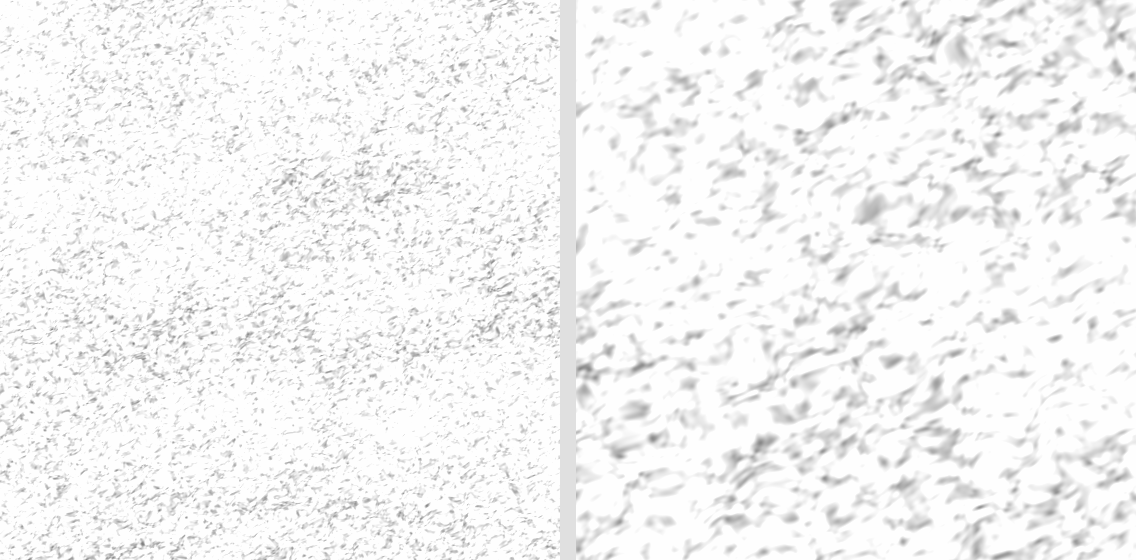
Left, the full canvas; right, a detail of the centre.
Give the GLSL for this texture, as a WebGL 1 fragment shader.

```glsl
precision highp float;

// Pale grey flecks scattered over white, like grain on rough paper.
// Two octaves of stretched, tilted value noise are cut by a threshold;
// broad soft noise makes the flecks gather in drifting patches.

uniform vec2 u_resolution;

float hash(vec2 p) {
    vec3 q = fract(vec3(p.xyx) * 0.1031);
    q += dot(q, q.yzx + 33.33);
    return fract((q.x + q.y) * q.z);
}

float valueNoise(vec2 p) {
    vec2 cell = floor(p);
    vec2 f = fract(p);
    vec2 w = f * f * (3.0 - 2.0 * f);
    float low = mix(hash(cell), hash(cell + vec2(1.0, 0.0)), w.x);
    float high = mix(hash(cell + vec2(0.0, 1.0)), hash(cell + vec2(1.0, 1.0)), w.x);
    return mix(low, high, w.y);
}

vec2 rotate(vec2 p, float angle) {
    float c = cos(angle);
    float s = sin(angle);
    return vec2(c * p.x + s * p.y, c * p.y - s * p.x);
}

// Bent coordinates keep the noise lattice from showing.
vec2 warp(vec2 p) {
    vec2 bend = vec2(valueNoise(p * 45.0 + 7.0), valueNoise(p * 45.0 + 91.0));
    return p + 0.009 * (bend - 0.5);
}

float grain(vec2 p) {
    vec2 q = warp(p);
    float coarse = valueNoise(rotate(q, 0.38) * vec2(118.0, 192.0) + 300.0);
    float fine = valueNoise(rotate(q, 0.52) * vec2(225.0, 330.0) + 700.0);
    return 0.6 * coarse + 0.4 * fine;
}

// Signed patchiness: positive where flecks crowd together.
float density(vec2 p) {
    vec2 q = rotate(p, 0.3);
    float broad = valueNoise(q * vec2(4.0, 7.0) + 40.0);
    float patches = valueNoise(q * vec2(13.0, 22.0) + 160.0);
    return 0.16 * (broad - 0.5) + 0.15 * (patches - 0.5) - 0.05 * (p.y - 0.5);
}

void main() {
    vec2 p = gl_FragCoord.xy / min(u_resolution.x, u_resolution.y);

    // Ink deepens gradually from the fleck edge to its core.
    float ink = max(grain(p) + density(p) - 0.568, 0.0);
    float shade = 0.995 - 0.7 * ink - 0.6 * ink * ink;

    gl_FragColor = vec4(vec3(shade), 1.0);
}
```
